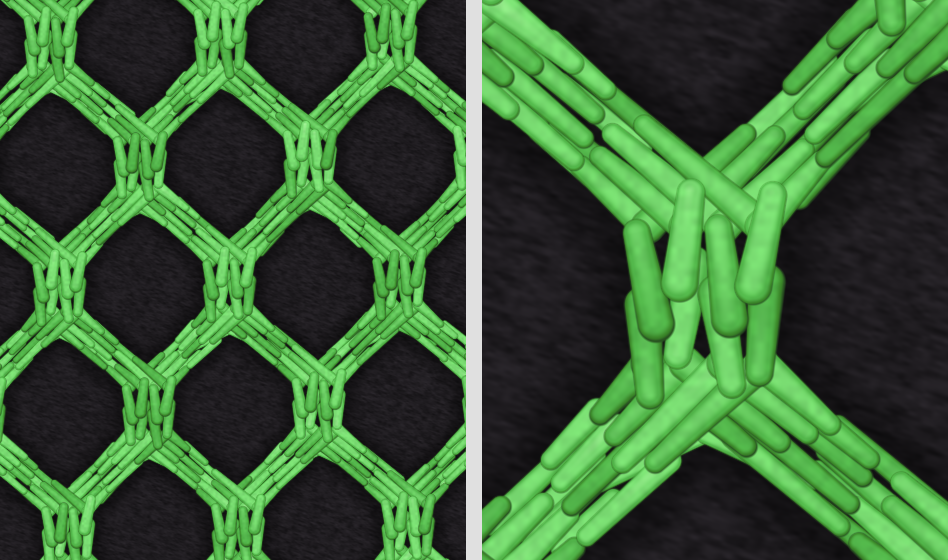
Left: the whole. Right: its middle third, enlarged.
Write a WebGL 2 fragment shader that draws this texture.

```glsl
#version 300 es
precision highp float;
uniform vec2 u_resolution;
out vec4 fragColor;

// Lengths are in canvas heights
#define ACROSS vec2(0.3034, 0.0065)
#define UP vec2(-0.0156, 0.4388)
#define ORIGIN vec2(0.410, 0.491)
#define KNOT_HALF_WIDTH 0.0365
#define KNOT_HALF_HEIGHT 0.048
#define ARM_HALF_WIDTH 0.0225
#define THICK 0.0112
#define THIN 0.0076
#define JITTER 0.006
#define LIGHT vec2(-0.45, 0.89)

const vec3 SHADE = vec3(0.16, 0.33, 0.13);
const vec3 DEEP = vec3(0.23, 0.53, 0.16);
const vec3 GREEN = vec3(0.32, 0.71, 0.29);
const vec3 BRIGHT = vec3(0.48, 0.87, 0.45);
const vec3 PALE = vec3(0.75, 0.96, 0.69);
const vec3 CLOTH = vec3(0.114, 0.104, 0.118);

float hash(vec2 p) {
    vec3 q = fract(p.xyx * vec3(0.1031, 0.1030, 0.0973));
    q += dot(q, q.yzx + 33.33);
    return fract((q.x + q.y) * q.z);
}

float noise(vec2 p) {
    vec2 i = floor(p), f = fract(p);
    f = f * f * (3.0 - 2.0 * f);
    return mix(mix(hash(i), hash(i + vec2(1, 0)), f.x),
               mix(hash(i + vec2(0, 1)), hash(i + vec2(1, 1)), f.x), f.y);
}

vec3 threadColor(float light) {
    vec3 c = mix(SHADE, DEEP, smoothstep(0.0, 0.25, light));
    c = mix(c, GREEN, smoothstep(0.2, 0.5, light));
    c = mix(c, BRIGHT, smoothstep(0.5, 0.8, light));
    return mix(c, PALE, smoothstep(0.84, 1.1, light));
}

// Paints one tapered, rounded thread over the net and tracks the nearest edge
void stitch(inout vec4 net, inout float gap, vec2 p, vec2 a, vec2 b,
            float ra, float rb, float tone) {
    vec2 ab = b - a;
    float t = clamp(dot(p - a, ab) / dot(ab, ab), 0.0, 1.0);
    vec2 off = p - a - ab * t;
    float r = mix(ra, rb, t);
    float edge = length(off) - r;
    gap = min(gap, edge);
    float soft = 0.8 / u_resolution.y + 0.0004;
    if (edge > soft) return;
    float bulge = sqrt(max(0.0, 1.0 - dot(off, off) / (r * r)));
    float light = 0.72 * bulge + 0.16 * dot(off / r, LIGHT)
                + 0.34 * (tone - 0.5) + 0.12 * (0.5 - t);
    net = mix(net, vec4(threadColor(light), 1.0), 1.0 - smoothstep(-soft, soft, edge));
}

// One knot of four columns, with half of each arm leaving it
void drawKnot(inout vec4 net, inout float gap, vec2 p, vec2 id) {
    // Thin arch below the knot
    for (float h = -1.0; h < 2.0; h += 2.0) {
        vec2 foot = vec2(h * 0.062, -0.112);
        stitch(net, gap, p, vec2(0.0, -0.084), foot, 0.0045, 0.0055, hash(id + h + 7.0));
    }
    // Arms: an outer stitch tucked below an inner one
    for (int i = 0; i < 32; i++) {
        float n = float(i);
        float h = mod(n, 2.0) * 2.0 - 1.0;
        float s = mod(floor(n / 2.0), 2.0) * 2.0 - 1.0;
        float column = mod(floor(n / 4.0), 4.0) / 1.5 - 1.0;
        float tone = hash(id * 17.3 + n * 3.7 + 50.0);
        float wander = (hash(id * 9.1 + n * 5.3 + 90.0) - 0.5) * JITTER;
        vec2 normal = vec2(0.55, -0.83 * s * h);
        vec2 start = vec2(column * KNOT_HALF_WIDTH * 0.93, s * KNOT_HALF_HEIGHT * 0.85);
        vec2 end = 0.25 * (h * ACROSS + s * UP) + normal * (column * ARM_HALF_WIDTH + wander);
        float split = 0.5 + 0.25 * (tone - 0.5);
        vec2 joint = mix(start, end, split) + normal * wander;
        if (i < 16) stitch(net, gap, p, joint, mix(start, end, 1.13), THIN, THIN * 0.8, tone);
        else stitch(net, gap, p, start, mix(start, end, split + 0.18), THICK * 0.9, THIN * 0.85, tone);
    }
    // Upright columns, leaning together in pairs
    for (int i = 0; i < 8; i++) {
        float n = float(i);
        float s = n < 4.0 ? -1.0 : 1.0;
        float index = mod(n, 4.0);
        float column = index / 1.5 - 1.0;
        float tone = hash(id * 13.7 + n * 4.1 + 30.0);
        float lean = (mod(index, 2.0) - 0.5) * 0.008 * s;
        float stagger = (tone - 0.5) * 0.016 + (mod(index, 2.0) - 0.5) * 0.014;
        vec2 inner = vec2(column * KNOT_HALF_WIDTH * 0.9 - lean, stagger - s * 0.006);
        vec2 outer = vec2(column * KNOT_HALF_WIDTH + lean, s * KNOT_HALF_HEIGHT + stagger);
        stitch(net, gap, p, outer, inner, THICK * 0.75, THICK, tone);
    }
}

void main() {
    vec2 p = gl_FragCoord.xy / u_resolution.y;

    // Knots sit on the corners of a slanted lattice around each hole
    mat2 lattice = mat2(0.5 * (ACROSS + UP), 0.5 * (UP - ACROSS));
    vec2 cell = floor(inverse(lattice) * (p - ORIGIN));
    vec4 net = vec4(0.0);
    float gap = 1.0;
    for (int i = 0; i < 4; i++) {
        vec2 id = cell + vec2(i / 2, i % 2);
        vec2 local = p - ORIGIN - lattice * id;
        if (dot(local, local) < 0.04) drawKnot(net, gap, local, id + 20.0);
    }

    // Dark cloth with slanted fibres, shaded beside the net
    vec2 fibre = vec2(p.x - 0.4 * p.y, p.y + 0.35 * p.x);
    float weave = noise(fibre * vec2(90, 260)) + 0.6 * noise(fibre * vec2(200, 420) + 31.0);
    vec3 cloth = CLOTH * (0.66 + 0.5 * weave) * mix(0.6, 1.0, smoothstep(0.0, 0.035, gap));

    // Fine grain on the threads
    net.rgb *= 0.95 + 0.1 * noise(p * 230.0);
    fragColor = vec4(cloth * (1.0 - net.a) + net.rgb, 1.0);
}
```
